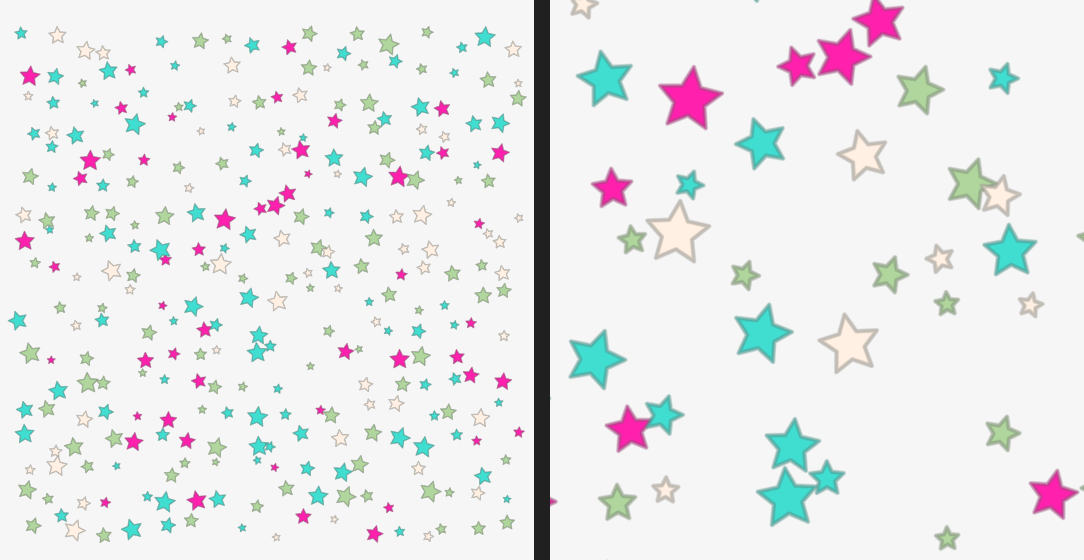
Left, the full canvas; right, a detail of the centre.
Write a Shadertoy shader that draws this pattern.

```glsl
// Small five-pointed stars scattered over a pale ground with a bare margin.
// A jittered grid places them; each cell hashes its own size, tilt and colour,
// and a star distance function gives the soft fill and thin outline.

#define GRID_CELLS 18.0      // cells along each side of the star field
#define FIELD_SIZE 0.912     // side of the field, in canvas heights
#define FIELD_CENTER_Y 0.492
#define FILL_CHANCE 0.90     // share of cells holding a star
#define MIN_RADIUS 0.0068
#define MAX_RADIUS 0.0195
#define SIZE_BIAS 1.25       // above 1 favours small stars
#define INNER_RATIO 0.49
#define MAX_TILT 0.36
#define OUTLINE_HALF 0.0004
#define OUTLINE_ALPHA 0.60
#define SOFTNESS 0.0015

const vec3 GROUND    = vec3(0.965);
const vec3 TURQUOISE = vec3(0.25, 0.87, 0.82);
const vec3 GREEN     = vec3(0.69, 0.84, 0.62);
const vec3 CREAM     = vec3(1.00, 0.94, 0.89);
const vec3 MAGENTA   = vec3(1.00, 0.13, 0.68);
const vec3 INK       = vec3(0.36, 0.37, 0.35);

// Three independent random values in 0..1 for a cell
vec3 hash3(vec2 cell, float seed) {
    vec3 p = fract(vec3(cell.xyx + seed) * vec3(0.1031, 0.1030, 0.0973));
    p += dot(p, p.yxz + 33.33);
    return fract((p.xxy + p.yzz) * p.zyx);
}

// Signed distance to an upright five-pointed star
float starDistance(vec2 p, float radius, float innerRatio) {
    const vec2 k1 = vec2(0.80902, -0.58779);
    const vec2 k2 = vec2(-k1.x, k1.y);
    p.x = abs(p.x);
    p -= 2.0 * max(dot(k1, p), 0.0) * k1;
    p -= 2.0 * max(dot(k2, p), 0.0) * k2;
    p.x = abs(p.x);
    p.y -= radius;
    vec2 side = innerRatio * vec2(-k1.y, k1.x) - vec2(0.0, 1.0);
    float along = clamp(dot(p, side) / dot(side, side), 0.0, radius);
    return length(p - side * along) * sign(p.y * side.x - p.x * side.y);
}

vec3 starColor(float pick) {
    if (pick < 0.33) return TURQUOISE;
    if (pick < 0.65) return GREEN;
    if (pick < 0.84) return CREAM;
    return MAGENTA;
}

// Blend the star of one cell over the colour below it
vec3 paintStar(vec3 below, vec2 gridPos, vec2 cell, float cellSize, float soft) {
    vec3 place = hash3(cell, 17.3);
    vec3 look = hash3(cell, 71.9);
    if (place.z > FILL_CHANCE) return below;

    // Larger stars wander less, so neighbours seldom touch
    float radius = mix(MIN_RADIUS, MAX_RADIUS, pow(look.x, SIZE_BIAS));
    float wander = 0.52 - 0.6 * radius / cellSize;
    vec2 center = cell + 0.5 + (2.0 * place.xy - 1.0) * wander;
    vec2 p = (gridPos - center) * cellSize;

    float tilt = (2.0 * look.y - 1.0) * MAX_TILT;
    p = mat2(cos(tilt), sin(tilt), -sin(tilt), cos(tilt)) * p;
    float d = starDistance(p, radius, INNER_RATIO);

    vec3 fillColor = starColor(look.z);
    float fill = 1.0 - smoothstep(-0.5 * soft, 0.5 * soft, d);
    float line = 1.0 - smoothstep(0.0, soft, abs(d) - OUTLINE_HALF);
    vec3 color = mix(below, fillColor, fill);
    return mix(color, mix(fillColor, INK, 0.6), line * OUTLINE_ALPHA);
}

void mainImage(out vec4 fragColor, in vec2 fragCoord) {
    vec2 uv = fragCoord / iResolution.y;
    float aspect = iResolution.x / iResolution.y;
    float cellSize = FIELD_SIZE / GRID_CELLS;
    float soft = max(SOFTNESS, 1.0 / iResolution.y);

    vec2 fieldCenter = vec2(0.5 * aspect, FIELD_CENTER_Y);
    vec2 gridPos = (uv - fieldCenter) / cellSize + 0.5 * GRID_CELLS;
    vec2 home = floor(gridPos);

    // Neighbouring cells may reach into this one
    vec3 color = GROUND;
    for (int y = -1; y <= 1; y++) {
        for (int x = -1; x <= 1; x++) {
            vec2 cell = home + vec2(x, y);
            bool inside = all(greaterThanEqual(cell, vec2(0.0)))
                       && all(lessThan(cell, vec2(GRID_CELLS)));
            if (inside) color = paintStar(color, gridPos, cell, cellSize, soft);
        }
    }
    fragColor = vec4(color, 1.0);
}
```
